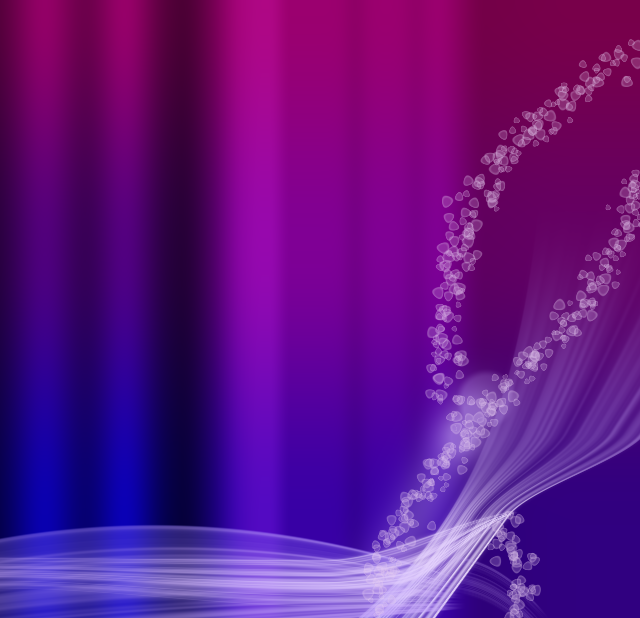
A WebGL 1 fragment shader for this background:

```glsl
precision highp float;
// Violet curtain with translucent woven ribbons and streams of drifting petals.
uniform vec2 u_resolution;

const vec3 LILAC = vec3(0.78, 0.66, 0.98);
const vec3 PALE = vec3(0.95, 0.90, 1.0);

float hash(float n) {
  return fract(sin(n * 12.9898) * 43758.55);
}

float noise(float x) {
  float i = floor(x), f = fract(x);
  return mix(hash(i), hash(i + 1.0), f * f * (3.0 - 2.0 * f));
}

float bump(float x, float center, float width) {
  float d = (x - center) / width;
  return exp(-d * d);
}

float band(float x, float lo, float hi, float soft) {
  return smoothstep(lo - soft, lo + soft, x) * (1.0 - smoothstep(hi - soft, hi + soft, x));
}

vec3 ramp(float y, vec3 low, vec3 mid, vec3 high) {
  return mix(mix(low, mid, smoothstep(0.15, 0.62, y)), high, smoothstep(0.58, 1.0, y));
}

// Vertical folds of cloth, each part with its own colour ramp
vec3 curtain(vec2 p) {
  vec3 left = ramp(p.y, vec3(0.04, 0.0, 0.76), vec3(0.34, 0.0, 0.53), vec3(0.62, 0.0, 0.43));
  vec3 center = ramp(p.y, vec3(0.23, 0.0, 0.68), vec3(0.52, 0.0, 0.61), vec3(0.63, 0.0, 0.45));
  vec3 right = ramp(p.y, vec3(0.19, 0.0, 0.50), vec3(0.39, 0.0, 0.39), vec3(0.47, 0.0, 0.29));
  vec3 col = mix(left, center, smoothstep(0.25, 0.40, p.x));
  col = mix(col, right, smoothstep(0.68, 0.76, p.x));
  float light = 0.25 + 0.65 * bump(p.x, 0.07, 0.055) + 0.68 * bump(p.x, 0.195, 0.05);
  light += 0.70 * smoothstep(0.28, 0.38, p.x);
  light -= 0.10 * bump(p.x, 0.555, 0.02) + 0.08 * bump(p.x, 0.65, 0.02);
  light += 0.05 * smoothstep(0.72, 0.9, p.x);
  light = mix(light, 1.0, 0.28 * p.y);
  float strip = smoothstep(0.33, 0.41, p.x) * (1.0 - smoothstep(0.42, 0.455, p.x));
  return col * light + strip * vec3(0.11, 0.04, 0.12) * (1.0 - 0.3 * p.y);
}

// Fine threads running between two edge curves
float ribbon(float v, float lo, float hi, float seed) {
  float s = (v - lo) / max(hi - lo, 0.004);
  float threads = 0.45 * noise(s * 7.0 + seed) + 0.35 * noise(s * 19.0 + seed) + 0.2 * noise(s * 47.0 + seed);
  float rim = bump(s, 0.98, 0.025);
  return band(v, lo, hi, 0.0018) * (smoothstep(0.15, 0.85, threads) + 0.35 * rim);
}

float beam(vec2 p, vec2 a, vec2 b, float width) {
  vec2 ab = b - a;
  float t = clamp(dot(p - a, ab) / dot(ab, ab), 0.0, 1.0);
  return bump(length(p - a - ab * t), 0.0, width);
}

vec2 bezier(vec2 a, vec2 b, vec2 c, vec2 d, float t) {
  float u = 1.0 - t;
  return u * u * u * a + 3.0 * u * t * (u * b + t * c) + t * t * t * d;
}

// Rounded petal with one pointed end and a brighter outline
float petal(vec2 d, float radius, float angle) {
  float c = cos(angle), s = sin(angle);
  vec2 q = vec2(c * d.x - s * d.y, s * d.x + c * d.y) / radius;
  float r = length(vec2(q.x * (1.15 - 0.45 * q.y), q.y));
  return (1.0 - smoothstep(0.82, 1.05, r)) * (0.24 + 0.22 * smoothstep(0.5, 0.9, r));
}

// Petals scattered along a curve; returns their combined opacity
float stream(vec2 p, vec2 a, vec2 b, vec2 c, vec2 d, float count, float spread, float seed) {
  float clear = 1.0;
  float aspect = u_resolution.x / u_resolution.y;
  for (int i = 0; i < 260; i++) {
    float n = float(i);
    if (n >= count) break;
    float k = n * 1.37 + seed;
    vec2 offset = vec2(hash(k + 0.21) + hash(k + 0.43), hash(k + 0.65) + hash(k + 0.87)) - 1.0;
    vec2 pos = bezier(a, b, c, d, (n + hash(k)) / count) + offset * spread;
    vec2 delta = (p - pos) * vec2(aspect, 1.0);
    float radius = mix(0.0045, 0.0105, hash(k + 0.33)) * (0.65 + 10.0 * spread);
    if (dot(delta, delta) < 4.0 * radius * radius) {
      clear *= 1.0 - petal(delta, radius, 6.283 * hash(k + 0.55));
    }
  }
  return 1.0 - clear;
}

void main() {
  vec2 p = gl_FragCoord.xy / u_resolution;
  vec3 col = curtain(p);

  // Soft light behind the streams
  float glow = 0.32 * beam(p, vec2(0.61, 0.08), vec2(0.74, 0.34), 0.045);
  glow += 0.20 * (1.0 - smoothstep(0.035, 0.05, length(p - vec2(0.76, 0.355))));
  glow += 0.38 * bump(length(p - vec2(0.725, 0.295)), 0.0, 0.04);
  col = mix(col, LILAC, min(glow, 0.6));

  // Fan rising to the right
  float fanLeft = 0.56 + 0.31 * (1.0 - exp(-3.6 * p.y));
  float fanRight = 0.68 + 0.7 * p.y + 0.12 * smoothstep(0.165, 0.30, p.y);
  float fan = ribbon(p.x, fanLeft, fanRight, 3.0) + 0.25 * band(p.x, fanLeft, fanRight, 0.01);
  float fade = mix(0.85, 0.36, smoothstep(0.08, 0.28, p.y)) * (1.0 - smoothstep(0.28, 0.68, p.y));
  col = mix(col, mix(PALE, LILAC, smoothstep(0.1, 0.35, p.y)), min(fan * fade, 0.9));

  // Faint threads falling at the lower right
  float fall = 0.10 - 4.0 * (p.x - 0.70) * (p.x - 0.70);
  col = mix(col, LILAC, 0.25 * ribbon(p.y, fall - 0.06, fall, 8.0) * band(p.x, 0.72, 0.84, 0.02));

  // Veil sweeping in from the left, crossed by a brighter band
  float hump = p.x - 0.24;
  float veilTop = 0.15 - 0.38 * hump * hump;
  float veil = ribbon(p.y, -0.05 + 0.09 * p.x, veilTop, 15.0) * (1.0 - smoothstep(0.66, 0.73, p.x));
  float haze = band(p.y, -0.1, veilTop, 0.002) * (1.0 - smoothstep(0.60, 0.72, p.x));
  col = mix(col, vec3(0.48, 0.38, 0.98), 0.30 * haze);
  col = mix(col, LILAC, min(veil * mix(0.32, 0.75, smoothstep(0.1, 0.6, p.x)), 0.85));
  float crossTop = 0.098 - 0.008 * p.x + 0.085 * smoothstep(0.5, 0.85, p.x);
  float crossLow = 0.045 - 0.03 * smoothstep(0.0, 0.5, p.x) + 0.155 * smoothstep(0.62, 0.82, p.x);
  float weave = ribbon(p.y, crossLow, crossTop, 27.0) + 0.3 * band(p.y, crossLow, crossTop, 0.008);
  weave *= 1.0 - smoothstep(0.795, 0.81, p.x);
  col = mix(col, mix(LILAC, PALE, p.x), min(weave * mix(0.42, 0.75, smoothstep(0.1, 0.65, p.x)), 0.88));

  // Petal streams
  float petals = stream(p, vec2(1.01, 0.92), vec2(0.74, 0.77), vec2(0.67, 0.60), vec2(0.71, 0.30), 210.0, 0.040, 1.0);
  petals = max(petals, stream(p, vec2(1.0, 0.72), vec2(0.93, 0.40), vec2(0.62, 0.30), vec2(0.59, 0.02), 260.0, 0.034, 401.0));
  petals = max(petals, stream(p, vec2(0.785, 0.15), vec2(0.80, 0.11), vec2(0.82, 0.07), vec2(0.815, 0.0), 55.0, 0.034, 907.0));
  col = mix(col, vec3(0.90, 0.80, 0.94), 0.85 * petals);

  gl_FragColor = vec4(col, 1.0);
}
```
